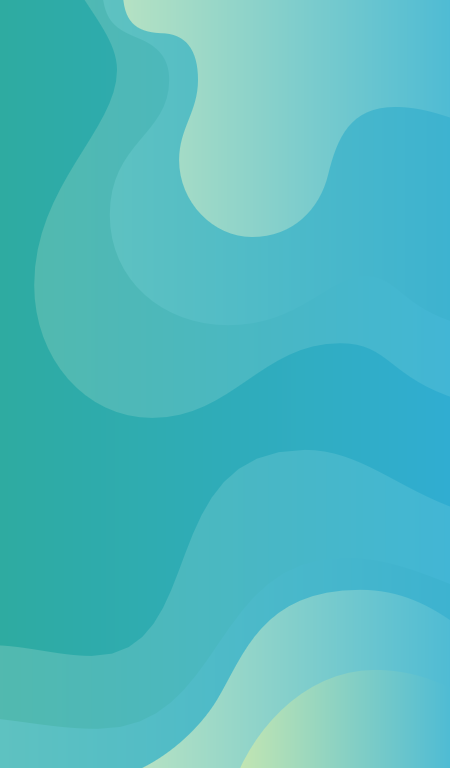
Write a WebGL 1 fragment shader that draws this background.

```glsl
precision highp float;
uniform vec2 u_resolution;

#define HEIGHT 1.7067
#define STEPS 16
#define TEAL vec3(0.18, 0.67, 0.63)
#define BLUE vec3(0.19, 0.68, 0.82)
#define JADE vec3(0.32, 0.725, 0.685)
#define AZURE vec3(0.26, 0.715, 0.835)
#define AQUA vec3(0.37, 0.76, 0.755)
#define OCEAN vec3(0.24, 0.70, 0.815)
#define MINT vec3(0.71, 0.885, 0.765)
#define LIME vec3(0.76, 0.90, 0.70)
#define SKY vec3(0.31, 0.735, 0.83)

vec2 point;       // shaded position, canvas width = 1
vec2 pen;         // end of the path so far
float nearest;    // squared distance to the path
float side;       // +1 above an odd number of path crossings, else -1

void moveTo(vec2 start) {
  pen = start;
  nearest = 1e3;
  side = -1.0;
}

// Extends the path with a straight piece
void lineTo(vec2 end) {
  vec2 along = end - pen;
  vec2 offset = point - pen;
  float t = clamp(dot(offset, along) / dot(along, along), 0.0, 1.0);
  vec2 gap = offset - along * t;
  nearest = min(nearest, dot(gap, gap));
  if ((pen.x > point.x) != (end.x > point.x)) {
    float crossing = pen.y + along.y * offset.x / along.x;
    if (crossing < point.y) side = -side;
  }
  pen = end;
}

// Extends the path with a cubic Bezier piece
void curveTo(vec2 handleA, vec2 handleB, vec2 end) {
  vec2 start = pen;
  for (int i = 1; i <= STEPS; i++) {
    float t = float(i) / float(STEPS);
    float s = 1.0 - t;
    lineTo(s * s * s * start + 3.0 * s * s * t * handleA
         + 3.0 * s * t * t * handleB + t * t * t * end);
  }
}

// Smooth coverage of the area above the path
float above() {
  return clamp(0.5 + side * sqrt(nearest) * u_resolution.x, 0.0, 1.0);
}

float below() {
  return 1.0 - above();
}

// Horizontal gradient from startX to the right edge
vec3 gradient(vec3 left, vec3 right, float startX) {
  return mix(left, right, clamp((point.x - startX) / (1.0 - startX), 0.0, 1.0));
}

void main() {
  point = gl_FragCoord.xy / u_resolution * vec2(1.0, HEIGHT);
  vec3 color = gradient(TEAL, BLUE, 0.0);

  // Upper outer wave
  moveTo(vec2(0.167, 1.74));
  curveTo(vec2(0.211, 1.667), vec2(0.26, 1.613), vec2(0.26, 1.551));
  curveTo(vec2(0.26, 1.418), vec2(0.076, 1.296), vec2(0.076, 1.073));
  curveTo(vec2(0.076, 0.911), vec2(0.189, 0.778), vec2(0.338, 0.778));
  curveTo(vec2(0.516, 0.778), vec2(0.582, 0.944), vec2(0.756, 0.944));
  curveTo(vec2(0.867, 0.944), vec2(0.862, 0.867), vec2(1.022, 0.818));
  color = mix(color, gradient(JADE, AZURE, 0.076), above());

  // Upper middle wave
  moveTo(vec2(0.227, 1.729));
  curveTo(vec2(0.231, 1.658), vec2(0.258, 1.642), vec2(0.307, 1.622));
  curveTo(vec2(0.351, 1.604), vec2(0.376, 1.578), vec2(0.376, 1.529));
  curveTo(vec2(0.376, 1.407), vec2(0.244, 1.391), vec2(0.244, 1.229));
  curveTo(vec2(0.244, 1.084), vec2(0.362, 0.984), vec2(0.507, 0.984));
  curveTo(vec2(0.667, 0.984), vec2(0.729, 1.093), vec2(0.813, 1.093));
  curveTo(vec2(0.884, 1.093), vec2(0.893, 1.022), vec2(1.022, 0.987));
  color = mix(color, gradient(AQUA, OCEAN, 0.227), above());

  // Upper pale lobe
  moveTo(vec2(0.273, 1.729));
  curveTo(vec2(0.273, 1.658), vec2(0.302, 1.636), vec2(0.356, 1.633));
  curveTo(vec2(0.413, 1.633), vec2(0.44, 1.596), vec2(0.44, 1.529));
  curveTo(vec2(0.44, 1.458), vec2(0.398, 1.422), vec2(0.398, 1.351));
  curveTo(vec2(0.398, 1.258), vec2(0.473, 1.18), vec2(0.56, 1.18));
  curveTo(vec2(0.653, 1.18), vec2(0.711, 1.244), vec2(0.729, 1.318));
  curveTo(vec2(0.749, 1.4), vec2(0.778, 1.469), vec2(0.878, 1.469));
  curveTo(vec2(0.933, 1.469), vec2(0.978, 1.453), vec2(1.022, 1.438));
  color = mix(color, gradient(MINT, SKY, 0.273), above());

  // Lower outer wave
  moveTo(vec2(-0.022, 0.273));
  curveTo(vec2(0.056, 0.273), vec2(0.129, 0.249), vec2(0.204, 0.249));
  curveTo(vec2(0.467, 0.249), vec2(0.338, 0.707), vec2(0.678, 0.707));
  curveTo(vec2(0.8, 0.707), vec2(0.884, 0.62), vec2(1.022, 0.573));
  color = mix(color, gradient(JADE, AZURE, 0.0), below());

  // Lower middle wave
  moveTo(vec2(-0.022, 0.111));
  curveTo(vec2(0.067, 0.102), vec2(0.133, 0.087), vec2(0.218, 0.087));
  curveTo(vec2(0.5, 0.087), vec2(0.467, 0.467), vec2(0.767, 0.467));
  curveTo(vec2(0.856, 0.467), vec2(0.933, 0.436), vec2(1.022, 0.4));
  color = mix(color, gradient(AQUA, OCEAN, 0.0), below());

  // Lower pale hill
  moveTo(vec2(-0.022, -0.071));
  lineTo(vec2(0.316, 0.0));
  curveTo(vec2(0.382, 0.033), vec2(0.444, 0.089), vec2(0.482, 0.151));
  curveTo(vec2(0.542, 0.251), vec2(0.582, 0.396), vec2(0.8, 0.396));
  curveTo(vec2(0.889, 0.396), vec2(0.956, 0.362), vec2(1.022, 0.313));
  color = mix(color, gradient(MINT, SKY, 0.316), below());

  // Lime hill in the corner
  moveTo(vec2(-0.022, -0.071));
  lineTo(vec2(0.511, -0.06));
  curveTo(vec2(0.549, 0.073), vec2(0.671, 0.218), vec2(0.833, 0.218));
  curveTo(vec2(0.907, 0.218), vec2(0.969, 0.196), vec2(1.022, 0.167));
  color = mix(color, gradient(LIME, SKY, 0.533), below());

  gl_FragColor = vec4(color, 1.0);
}
```
